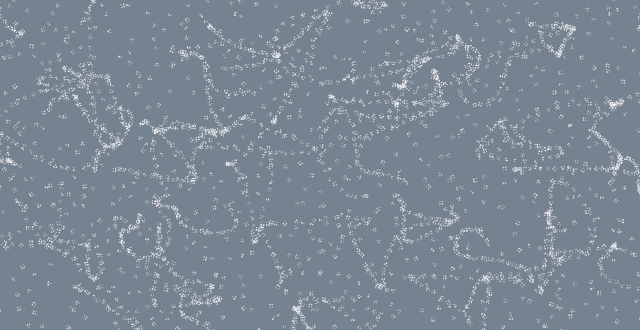
This pattern is drawn by a Shadertoy shader. Its source:

```glsl
// Pale broken ringlets strung along looping chains and scattered over slate blue.
#define CHAINS 48
#define BEADS 42
#define CHAIN_COLUMNS 8
#define RING_RADIUS 0.0043
#define RING_WIDTH 0.0023
#define SOFTNESS 1.4
#define SCATTER_ROWS 19.0
#define SCATTER_SHARE 0.62
#define BEAD_JITTER 0.008

const vec3 SLATE = vec3(0.46, 0.51, 0.56);
const vec3 CHALK = vec3(1.0, 0.99, 1.0);
const float TAU = 6.2831853;

vec2 hash2(vec2 seed) {
    vec3 q = fract(seed.xyx * vec3(0.1031, 0.1030, 0.0973));
    q += dot(q, q.yzx + 33.33);
    return fract((q.xx + q.yz) * q.zy);
}

// Coverage of one small ring broken into a few uneven specks.
float ringlet(vec2 offset, vec2 seed, float pixel) {
    float blur = SOFTNESS * pixel;
    float reach = RING_RADIUS * 1.3 + RING_WIDTH + blur;
    if (dot(offset, offset) > reach * reach) return 0.0;
    vec2 rnd = hash2(seed + 7.7);
    vec2 tilt = TAU * hash2(seed + 19.3);
    float radius = RING_RADIUS * mix(0.7, 1.25, rnd.x);
    float d = abs(length(offset) - radius);
    float halfWidth = 0.5 * RING_WIDTH;
    float inside = min(d + 0.5 * blur, halfWidth) - max(d - 0.5 * blur, -halfWidth);
    float line = clamp(inside / blur, 0.0, 1.0);
    float lobes = 2.0 + floor(rnd.x * 2.99);
    float angle = atan(offset.y, offset.x + 1e-6);
    float wave = cos(lobes * angle + tilt.x) + 0.6 * cos(angle + tilt.y);
    return line * smoothstep(-0.9, 1.2, wave) * mix(0.7, 1.5, rnd.y);
}

// Loose grains, one at most in each cell of a jittered grid.
float scatter(vec2 p, float layer, float pixel) {
    vec2 q = p * SCATTER_ROWS + layer * vec2(0.37, 0.53);
    vec2 cell = floor(q);
    vec2 seed = cell + layer * 91.0;
    if (hash2(seed + 3.1).x > SCATTER_SHARE) return 0.0;
    vec2 spot = mix(vec2(0.14), vec2(0.86), hash2(seed));
    return ringlet((q - cell - spot) / SCATTER_ROWS, seed, pixel);
}

// Beads along a two-harmonic loop; they crowd where the curve turns sharply.
float chain(vec2 p, int index, float aspect, float pixel) {
    vec2 id = vec2(float(index), 17.0);
    int rows = CHAINS / CHAIN_COLUMNS;
    vec2 grid = vec2(float(index % CHAIN_COLUMNS), float(index / CHAIN_COLUMNS));
    vec2 place = grid + 0.5 + 1.4 * (hash2(id) - 0.5);
    vec2 center = place / vec2(float(CHAIN_COLUMNS), float(rows)) * vec2(aspect, 1.0);
    vec2 size = mix(vec2(0.045), vec2(0.15, 0.14), hash2(id + 11.0));
    if (any(greaterThan(abs(p - center), size * 1.45 + 0.02))) return 0.0;

    // A phase lag near a quarter turn keeps most loops round.
    vec2 rnd = hash2(id + 23.0);
    vec2 phase = TAU * (rnd.x + vec2(0.0, mix(0.08, 0.42, rnd.y)));
    vec2 twist = TAU * hash2(id + 37.0);
    vec2 pace = mix(vec2(0.8), vec2(1.2), hash2(id + 51.0));
    float span = mix(4.0, 7.0, hash2(id + 67.0).x);
    float clear = 1.0;
    for (int k = 0; k < BEADS; k++) {
        vec2 seed = vec2(float(k), float(index) + 200.0);
        float t = span * float(k) / float(BEADS);
        vec2 curve = sin(pace * t + phase) + 0.42 * sin(2.0 * pace * t + twist);
        vec2 bead = center + size * curve + BEAD_JITTER * (hash2(seed) - 0.5);
        clear *= 1.0 - min(ringlet(p - bead, seed, pixel), 1.0);
    }
    return 1.0 - clear;
}

void mainImage(out vec4 fragColor, in vec2 fragCoord) {
    float pixel = 1.0 / iResolution.y;
    float aspect = iResolution.x * pixel;
    vec2 p = fragCoord * pixel;

    // Overlapping grains build up towards white.
    float clear = 1.0;
    for (int layer = 1; layer <= 2; layer++)
        clear *= 1.0 - min(scatter(p, float(layer), pixel), 1.0);
    for (int i = 0; i < CHAINS; i++)
        clear *= 1.0 - chain(p, i, aspect, pixel);

    fragColor = vec4(mix(CHALK, SLATE, clear), 1.0);
}
```
